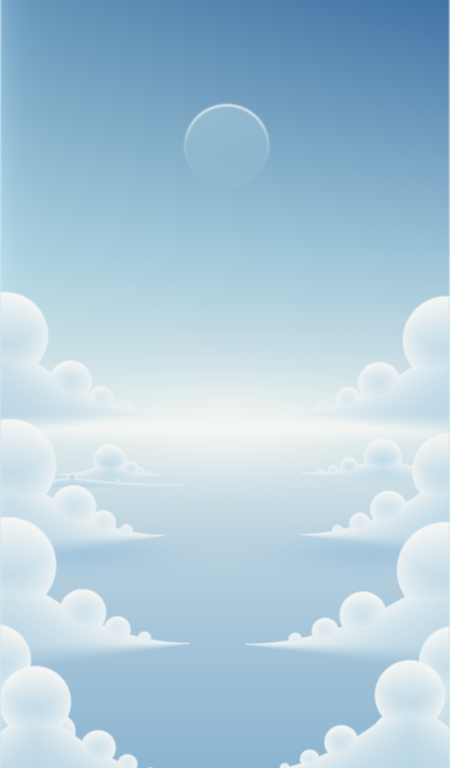
Reproduce this background procedurally as a Shadertoy shader.

```glsl
const float HEIGHT = 1.7067;   // canvas height in canvas widths
const float HORIZON = 0.755;
const vec3 WHITE = vec3(0.965, 0.968, 0.955);
const vec3 CLOUD_SHADE = vec3(0.70, 0.825, 0.895);
const vec3 HAZE = vec3(0.89, 0.93, 0.93);

float gauss(vec2 offset, vec2 size) {
    vec2 q = offset / size;
    return exp(-dot(q, q));
}

// Sky above the horizon, sea of mist below it
vec3 backdrop(vec2 p) {
    float rise = max(p.y - HORIZON, 0.0) / (HEIGHT - HORIZON);
    vec3 skyMid = vec3(0.63, 0.785, 0.855);
    vec3 skyTop = vec3(0.33, 0.52, 0.685);
    vec3 sky = mix(HAZE, skyMid, min(rise / 0.42, 1.0));
    sky = mix(sky, skyTop, clamp((rise - 0.42) / 0.58, 0.0, 1.0));
    sky += (0.5 - p.x) * rise * vec3(0.15, 0.14, 0.08);
    sky += 0.10 * rise * exp(-p.x / 0.035);

    float depth = max(HORIZON - p.y, 0.0) / HORIZON;
    vec3 sea = mix(HAZE, vec3(0.55, 0.71, 0.82), pow(depth, 0.7));
    return mix(sea, sky, smoothstep(-0.01, 0.01, p.y - HORIZON));
}

// Pale disc that dissolves towards its lower edge
vec3 addMoon(vec3 col, vec2 p, vec2 centre, float radius, float blur) {
    vec2 q = p - centre;
    float d = length(q) - radius;
    float fade = smoothstep(-radius, radius, q.y);
    float disc = smoothstep(blur, -blur, d);
    col = mix(col, vec3(0.68, 0.82, 0.88), disc * (0.12 + 0.36 * fade));
    float rim = exp(-pow(d / 0.0035, 2.0)) * fade * fade;
    return mix(col, WHITE, 0.7 * rim);
}

// Bank of puffs shrinking from a large head (centre, radius) to a thin tip
vec3 addCloud(vec3 col, vec2 p, vec3 head, vec2 tip, float blur) {
    // x, y along the way from head to tip; z is relative radius
    const vec3 puffs[4] = vec3[4](
        vec3(0.0, 0.0, 1.0), vec3(0.41, 0.61, 0.49),
        vec3(0.60, 0.83, 0.28), vec3(0.75, 0.94, 0.14));
    vec2 span = tip - head.xy;
    float along = abs((p.x - head.x) / span.x);
    float taper = max(1.0 - along, 0.0);

    // Sloping body under the puffs
    float slope = 2.0 * taper * span.y / abs(span.x);
    float surface = tip.y - span.y * taper * taper;
    float body = (p.y - surface) / sqrt(1.0 + slope * slope);
    float d = along < 1.0 ? body : 1.0;
    float shine = 0.0;
    for (int i = 0; i < 4; i++) {
        float radius = head.z * puffs[i].z;
        vec2 q = p - head.xy - span * puffs[i].xy;
        float puff = length(q) - radius;
        d = min(d, puff);
        float crown = smoothstep(-1.0, 0.8, q.y / radius);
        float glow = smoothstep(blur, -blur, puff) * crown;
        shine = max(shine, glow * (0.55 + 0.45 * exp(puff / (0.5 * radius))));
    }

    // Bright crests, blue undersides, soft base
    float base = head.z * 0.65 * taper + 0.004;
    float cover = smoothstep(blur, -blur, d);
    cover *= smoothstep(tip.y - base, tip.y + 0.1 * base, p.y);
    float lit = max(shine, 0.85 * exp(min(d, 0.0) / (0.7 * head.z)));
    return mix(col, mix(CLOUD_SHADE, WHITE, lit), cover);
}

vec3 addClouds(vec3 col, vec2 p, float blur) {
    const int COUNT = 13;
    const vec3 heads[COUNT] = vec3[COUNT](
        vec3(0.011, 0.962, 0.096), vec3(0.993, 0.951, 0.098),
        vec3(0.244, 0.684, 0.036), vec3(0.851, 0.691, 0.042),
        vec3(0.160, 0.645, 0.010),
        vec3(0.022, 0.673, 0.103), vec3(1.000, 0.662, 0.084),
        vec3(0.018, 0.451, 0.107), vec3(0.989, 0.440, 0.107),
        vec3(-0.011, 0.240, 0.080), vec3(1.011, 0.236, 0.080),
        vec3(0.078, 0.147, 0.080), vec3(0.911, 0.162, 0.078));
    const vec2 tips[COUNT] = vec2[COUNT](
        vec2(0.367, 0.793), vec2(0.627, 0.793),
        vec2(0.356, 0.653), vec2(0.667, 0.656), vec2(0.411, 0.629),
        vec2(0.367, 0.518), vec2(0.667, 0.520),
        vec2(0.422, 0.278), vec2(0.545, 0.276),
        vec2(0.330, -0.020), vec2(0.667, -0.020),
        vec2(0.420, -0.020), vec2(0.540, -0.010));
    for (int i = 0; i < COUNT; i++)
        col = addCloud(col, p, heads[i], tips[i], blur);
    return col;
}

void mainImage(out vec4 fragColor, in vec2 fragCoord) {
    vec2 p = fragCoord / iResolution.xy * vec2(1.0, HEIGHT);
    float blur = max(1.0 / iResolution.x, 0.003);
    vec3 col = backdrop(p);
    col = addMoon(col, p, vec2(0.504, 1.38), 0.093, blur);

    // Light on the horizon and blue shadows over the sea
    vec2 fromSun = p - vec2(0.5, HORIZON);
    col = mix(col, WHITE, 0.65 * gauss(fromSun, vec2(0.32, 0.11)));
    col = mix(col, WHITE, 0.75 * gauss(fromSun, vec2(0.8, 0.022)));
    vec2 side = vec2(min(p.x, 1.0 - p.x), p.y);
    float shadow = gauss(side - vec2(0.18, 0.475), vec2(0.17, 0.035));
    col = mix(col, vec3(0.60, 0.755, 0.865), 0.65 * shadow);

    col = addClouds(col, p, blur);

    // Thin pale border at both sides
    float border = smoothstep(0.005, 0.001, side.x);
    col = mix(col, vec3(0.83, 0.90, 0.93), 0.6 * border);
    fragColor = vec4(clamp(col, 0.0, 1.0), 1.0);
}
```
